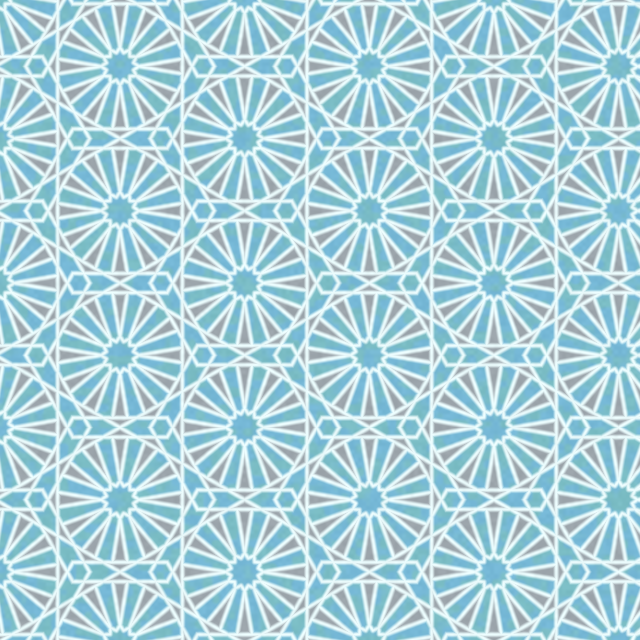
A Shadertoy shader for this pattern:

```glsl
// Lattice of twelve-petal star rosettes in pale strapwork over blue and gray.
// Each point is folded into one wedge of a hexagonal cell, where a few lines and
// segments give the straps; sine-hash noise gently mottles the fills.

const vec2  ORIGIN     = vec2(0.1875, 0.6706);  // centre of one rosette
const vec2  CELL       = vec2(0.2249, 0.2257);  // lattice spacing, x and y scale
const float STAR_TIP   = 0.130;   // lengths below are in lattice spacings
const float STAR_NOTCH = 0.098;
const float GAP_HALF   = 0.052;   // half width of a petal gap at its outer end
const float STRAP_HALF = 0.0138;
const float SOFTNESS   = 0.008;
const float MOTTLE_FREQ = 80.0;
const float GRAIN      = 0.035;
const vec3  STRAP_COLOR = vec3(0.92, 0.985, 0.99);
const vec3  BLUE        = vec3(0.46, 0.72, 0.84);
const vec3  TEAL        = vec3(0.48, 0.74, 0.77);
const vec3  GRAY        = vec3(0.61, 0.645, 0.67);

const float PI     = 3.14159265;
const float ROOT3  = 1.7320508;
const float RADIUS = ROOT3 / 4.0; // from rosette centre to its enclosing straps

float hash(vec2 p) {
    return fract(sin(dot(p, vec2(127.1, 311.7))) * 43758.5453);
}

float valueNoise(vec2 p) {
    vec2 i = floor(p), f = fract(p);
    f = f * f * (3.0 - 2.0 * f);
    return mix(mix(hash(i), hash(i + vec2(1, 0)), f.x),
               mix(hash(i + vec2(0, 1)), hash(i + vec2(1, 1)), f.x), f.y);
}

float segmentDistance(vec2 p, vec2 a, vec2 b) {
    vec2 pa = p - a, ba = b - a;
    return length(pa - ba * clamp(dot(pa, ba) / dot(ba, ba), 0.0, 1.0));
}

// Offset from the nearest rosette centre of the hexagonal lattice
vec2 nearestRosette(vec2 p) {
    vec2 s = vec2(ROOT3, 1.0);
    vec2 a = p - s * round(p / s);
    vec2 b = p - s * 0.5;
    b -= s * round(b / s);
    return dot(a, a) < dot(b, b) ? a : b;
}

// Mirror a point into the wedge between angle 0 and half a sector
vec2 foldSector(vec2 p, float sector) {
    float angle = atan(p.y, p.x);
    angle = abs(angle - sector * round(angle / sector));
    return length(p) * vec2(cos(angle), sin(angle));
}

void mainImage(out vec4 fragColor, in vec2 fragCoord) {
    vec2 uv = fragCoord / iResolution.y;
    vec2 p = nearestRosette((uv - ORIGIN) / CELL);
    vec2 w = foldSector(p, PI / 3.0);   // cell wedge
    vec2 g = foldSector(p, PI / 6.0);   // half petal

    // Enclosing straps and the small hexagon between three rosettes
    float wall  = w.x - RADIUS;
    float strip = dot(w, vec2(ROOT3, 1.0) * 0.5) - RADIUS;
    float hexSide = dot(w, vec2(ROOT3, -1.0) * 0.5) - RADIUS;
    float d = min(min(abs(wall), abs(strip)), abs(hexSide));

    // Central star and petal sides
    vec2 tip = vec2(STAR_TIP, 0.0);
    vec2 notch = STAR_NOTCH * vec2(cos(PI / 12.0), sin(PI / 12.0));
    d = min(d, segmentDistance(g, tip, notch));
    d = min(d, segmentDistance(g, tip, vec2(RADIUS, GAP_HALF)));

    // Gray fills: gaps between petals and triangles between straps
    float gapWidth = GAP_HALF * (g.x - STAR_TIP) / (RADIUS - STAR_TIP);
    bool inGap = g.x < RADIUS && g.y < gapWidth;
    bool inTriangle = (wall > 0.0) != (strip > 0.0);

    float mottle = smoothstep(0.25, 0.8, valueNoise(uv * MOTTLE_FREQ));
    vec3 color = (inGap || inTriangle) ? GRAY : mix(BLUE, TEAL, mottle);

    // Straps on top, then faint grain
    float edge = SOFTNESS + 0.7 / (iResolution.y * CELL.y);
    color = mix(STRAP_COLOR, color, smoothstep(-edge, edge, d - STRAP_HALF));
    color += GRAIN * (valueNoise(uv * MOTTLE_FREQ * 2.0 + 17.0) - 0.5);
    fragColor = vec4(color, 1.0);
}
```
